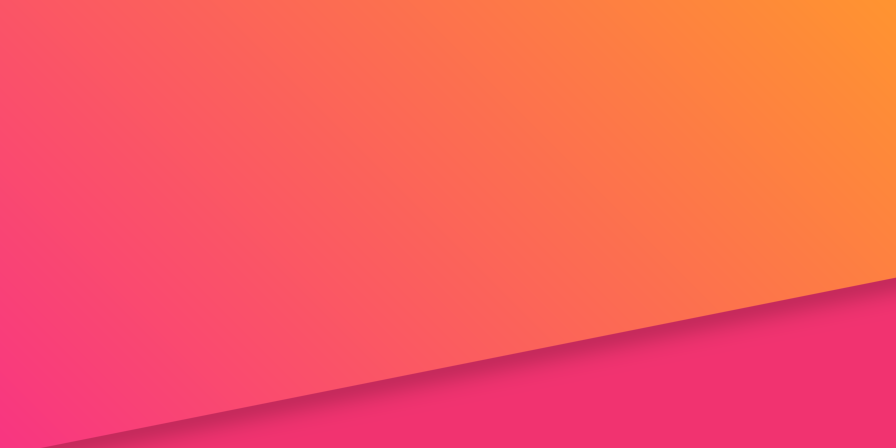
A WebGL 1 fragment shader for this background:

```glsl
precision mediump float;
// Diagonal pink-to-orange gradient sheet casting a soft shadow on a slanted magenta wedge.

uniform vec2 u_resolution;

void main() {
    // Canvas units: height is 1, width is the aspect ratio
    vec2 p = gl_FragCoord.xy / u_resolution.y;
    float aspect = u_resolution.x / u_resolution.y;
    float pixel = 1.0 / u_resolution.y;

    // Gradient sheet, running from lower left to upper right
    float t = (p.x + p.y) / (aspect + 1.0);
    vec3 sheet = mix(vec3(0.973, 0.208, 0.506), vec3(1.0, 0.58, 0.188), t);

    // Signed distance to the slanted lower edge, positive above it
    float slope = 0.3984 / aspect;
    float edge = (p.y - slope * (p.x - 0.0455 * aspect)) / sqrt(1.0 + slope * slope);

    // Flat wedge, darkened by the shadow of the sheet
    float depth = max(-edge, 0.0) / 0.042;
    float shadow = 0.18 * exp(-depth * depth);
    vec3 wedge = vec3(0.945, 0.2, 0.44) * (1.0 - shadow);

    float cover = smoothstep(-0.75 * pixel, 0.75 * pixel, edge);
    gl_FragColor = vec4(mix(wedge, sheet, cover), 1.0);
}
```
